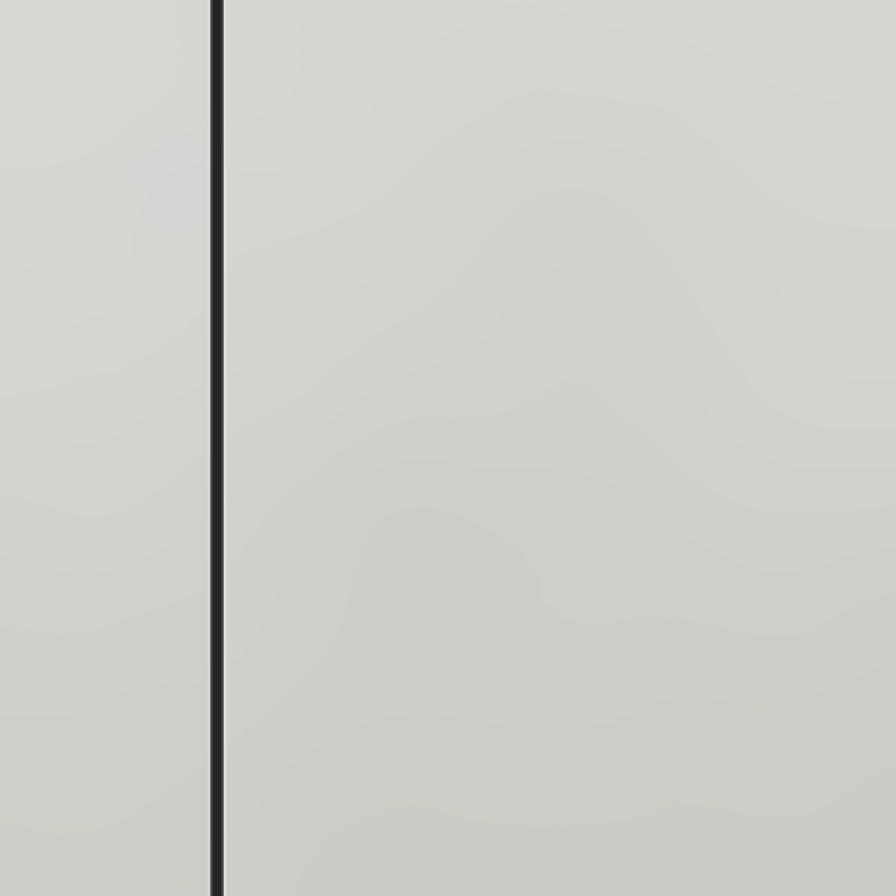
Reproduce this texture procedurally as a Shadertoy shader.

```glsl
// A pale warm-grey panel split by one dark vertical seam with bright rims.
// The panel is a soft vertical gradient with broad shade patches and faint
// blocky mottling; the seam is a smoothed distance band.
#define SEAM_X 0.2422
#define SEAM_HALF 0.0074
#define RIM_WIDTH 0.0022
#define PANEL_TOP vec3(0.836, 0.840, 0.814)
#define PANEL_BOTTOM vec3(0.796, 0.800, 0.772)
#define SEAM_CORE vec3(0.140, 0.140, 0.136)
#define SEAM_EDGE vec3(0.270, 0.270, 0.260)
#define RIM_COLOR vec3(0.900, 0.905, 0.885)
#define MOTTLE 0.005
#define BLOCKS 48.0

float hash(vec2 p) {
    return fract(sin(dot(p, vec2(127.1, 311.7))) * 43758.5453);
}

float valueNoise(vec2 p) {
    vec2 cell = floor(p), f = fract(p);
    f = f * f * (3.0 - 2.0 * f);
    return mix(mix(hash(cell), hash(cell + vec2(1, 0)), f.x),
               mix(hash(cell + vec2(0, 1)), hash(cell + vec2(1, 1)), f.x), f.y);
}

// Soft elliptical patch, 1 at its centre
float patchAt(vec2 p, vec2 centre, vec2 radius) {
    vec2 d = (p - centre) / radius;
    return exp(-dot(d, d));
}

vec3 panel(vec2 p) {
    // Light falls from the top and slightly from the left
    vec3 color = mix(PANEL_BOTTOM, PANEL_TOP, smoothstep(-0.05, 1.05, p.y));
    color += 0.010 * (1.0 - smoothstep(0.0, 0.5, p.x));

    // Broad shade and a cool tint beside the seam
    color -= 0.010 * patchAt(p, vec2(0.67, 0.73), vec2(0.16, 0.20));
    color -= 0.005 * patchAt(p, vec2(0.48, 0.42), vec2(0.20, 0.12));
    color += 0.005 * patchAt(p, vec2(0.92, 0.58), vec2(0.20, 0.14));
    color += vec3(-0.006, -0.005, 0.014) * patchAt(p, vec2(0.20, 0.79), vec2(0.07, 0.08));

    // Faint mottling, partly quantised into square blocks
    vec2 block = (floor(p * BLOCKS) + 0.5) / BLOCKS;
    float grain = mix(valueNoise(p * 7.0), valueNoise(block * 9.0), 0.4);
    return color + MOTTLE * (grain - 0.5);
}

void mainImage(out vec4 fragColor, in vec2 fragCoord) {
    vec2 p = fragCoord / iResolution.xy;
    float pixel = 1.0 / iResolution.x;
    float offset = p.x - SEAM_X;
    float dist = abs(offset) - SEAM_HALF;

    vec3 color = panel(p);

    // Bright rims, stronger on the right
    float rim = 1.0 - smoothstep(RIM_WIDTH, RIM_WIDTH + 1.5 * pixel, dist);
    color = mix(color, RIM_COLOR, rim * (offset > 0.0 ? 0.8 : 0.35));

    // Dark seam with slightly lighter borders
    float border = smoothstep(-0.0040, -0.0010, dist);
    vec3 seam = mix(SEAM_CORE, SEAM_EDGE, border);
    float coverage = 1.0 - smoothstep(-0.75 * pixel, 0.75 * pixel, dist);
    color = mix(color, seam, coverage);

    fragColor = vec4(color, 1.0);
}
```
